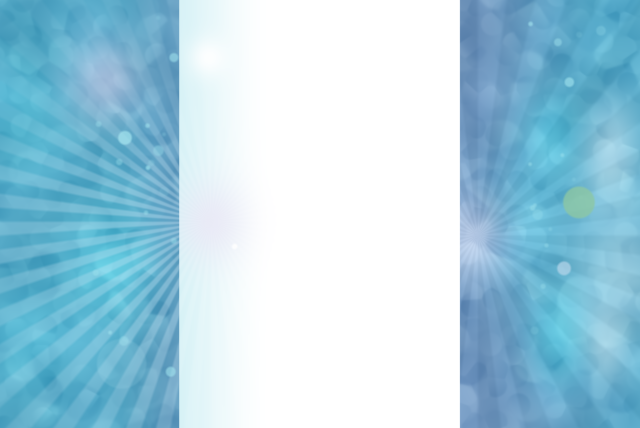
Reproduce this background procedurally as a Shadertoy shader.

```glsl
// Faceted blue backdrop with soft glows, a sunburst and scattered bokeh,
// covered by a bright upright panel that clears to white on its right.
// Facets are soft-blended cells; all lengths are in canvas heights.

vec2 hash2(vec2 p) {
    vec3 q = fract(vec3(p.xyx) * vec3(0.1031, 0.1030, 0.0973));
    q += dot(q, q.yzx + 33.33);
    return fract((q.xx + q.yz) * q.zy);
}

float gradientNoise(vec2 p) {
    vec2 i = floor(p), f = fract(p), u = f * f * (3.0 - 2.0 * f);
    vec2 e = vec2(0, 1);
    float a = dot(hash2(i) * 2.0 - 1.0, f);
    float b = dot(hash2(i + e.yx) * 2.0 - 1.0, f - e.yx);
    float c = dot(hash2(i + e) * 2.0 - 1.0, f - e);
    float d = dot(hash2(i + 1.0) * 2.0 - 1.0, f - 1.0);
    return mix(mix(a, b, u.x), mix(c, d, u.x), u.y);
}

// Signed tone of straight-edged cells, each shaded by its own slope
float facets(vec2 p) {
    vec2 cell = floor(p);
    float sum = 0.0, total = 0.0001;
    for (int y = -1; y <= 1; y++)
    for (int x = -1; x <= 1; x++) {
        vec2 id = cell + vec2(x, y);
        vec2 h = hash2(id + 40.0), d = p - id - h;
        float tone = h.x - 0.5 + dot(d, hash2(id + 91.0) * 2.0 - 1.0);
        float weight = exp(-35.0 * dot(d, d));
        sum += tone * weight;
        total += weight;
    }
    return sum / total;
}

// Soft elliptical glow
float glow(vec2 p, vec2 centre, vec2 size) {
    vec2 d = (p - centre) / size;
    return exp(-dot(d, d));
}

float disc(vec2 p, vec2 centre, float radius) {
    float edge = 1.5 / iResolution.y;
    return 1.0 - smoothstep(-edge, edge, length(p - centre) - radius);
}

// Alternating wedges that blur together at the hub
float rays(vec2 p, vec2 hub, float count) {
    vec2 d = p - hub;
    float blur = 0.2 + count / (iResolution.y * max(length(d), 0.001));
    return smoothstep(-blur, blur, sin(atan(d.y, d.x) * count));
}

vec3 backdrop(vec2 p) {
    vec3 dusk = vec3(0.42, 0.56, 0.72), cyan = vec3(0.34, 0.77, 0.86);
    vec3 pale = vec3(0.70, 0.84, 0.90);
    vec3 col = vec3(0.32, 0.65, 0.77);

    // Dusky bands beside the panel
    col = mix(col, dusk, 0.55 * smoothstep(0.25, 0.44, p.x) * step(p.x, 0.75));
    col = mix(col, dusk, 0.95 * step(0.75, p.x) * (1.0 - smoothstep(1.1, 1.42, p.x)));
    col = mix(col, dusk, 0.5 * glow(p, vec2(1.24, 0.05), vec2(0.2, 0.14)));

    // Cyan and pale clouds
    col = mix(col, cyan, 0.55 * glow(p, vec2(0.06, 0.73), vec2(0.12, 0.16)));
    col = mix(col, cyan, 0.8 * glow(p, vec2(0.26, 0.38), vec2(0.12, 0.14)));
    col = mix(col, cyan, 0.5 * glow(p, vec2(0.06, 0.2), vec2(0.13, 0.14)));
    col = mix(col, cyan, 0.7 * glow(p, vec2(1.30, 0.68), vec2(0.08, 0.11)));
    col = mix(col, cyan, 0.55 * glow(p, vec2(1.23, 0.48), vec2(0.10, 0.16)));
    col = mix(col, cyan, 0.8 * glow(p, vec2(1.31, 0.22), vec2(0.07, 0.13)));
    col = mix(col, pale, 0.75 * glow(p, vec2(1.43, 0.64), vec2(0.07, 0.13)));
    col = mix(col, pale, 0.6 * glow(p, vec2(1.46, 0.36), vec2(0.12, 0.16)));
    col = mix(col, pale, 0.65 * glow(p, vec2(1.42, 0.20), vec2(0.05, 0.10)));
    col = mix(col, vec3(0.72, 0.79, 0.90), 0.9 * glow(p, vec2(1.10, 0.45), vec2(0.09, 0.10)));
    col = mix(col, vec3(0.65, 0.72, 0.84), 0.85 * glow(p, vec2(0.25, 0.81), vec2(0.09, 0.10)));

    col += 0.08 * gradientNoise(p * 7.0);
    col += vec3(0.08, 0.07, 0.05) * facets(p * 11.0);
    return col + vec3(0.06, 0.05, 0.04) * facets(p * 19.0 + 7.0);
}

void mainImage(out vec4 fragColor, in vec2 fragCoord) {
    vec2 p = fragCoord / iResolution.y;
    p.x *= 1.5 * iResolution.y / iResolution.x;
    vec2 hub = vec2(0.495, 0.482);
    float reach = length(p - hub);
    vec3 col = backdrop(p);

    // Sunburst on the left, a fainter one on the right
    float burst = rays(p, hub, 48.0) * exp(-2.2 * reach * reach) * step(p.x, 0.75);
    burst *= mix(0.38, 0.14, smoothstep(0.5, 0.85, p.y));
    col = mix(col, vec3(0.80, 0.90, 0.96), burst);
    col += 0.035 * rays(p, vec2(1.12, 0.45), 26.0) * step(0.75, p.x);

    // Small bokeh in a column on either side
    for (int i = 0; i < 32; i++) {
        float n = float(i);
        vec2 h = hash2(vec2(n, 17.0)), k = hash2(vec2(n, 53.0));
        vec2 centre = vec2(0.19 + 0.22 * h.x + step(16.0, n), 0.1 + 0.86 * h.y);
        float alpha = disc(p, centre, 0.004 + 0.010 * k.x * k.x);
        col = mix(col, vec3(0.64, 0.90, 0.94), alpha * (0.15 + 0.5 * k.y));
    }

    // Larger discs
    col = mix(col, vec3(0.66, 0.86, 0.92), 0.18 * disc(p, vec2(0.285, 0.15), 0.058));
    col = mix(col, vec3(0.65, 0.90, 0.94), 0.7 * disc(p, vec2(0.293, 0.678), 0.016));
    col = mix(col, vec3(0.72, 0.84, 0.92), 0.7 * disc(p, vec2(1.322, 0.373), 0.016));
    col = mix(col, vec3(0.55, 0.78, 0.64), 0.8 * disc(p, vec2(1.357, 0.527), 0.037));

    // Bright panel, tinted only near its left edge and the hub
    vec3 panel = mix(vec3(0.82, 0.94, 0.96), vec3(1), smoothstep(0.36, 0.64, p.x));
    panel = mix(panel, vec3(0.91, 0.90, 0.96), 0.8 * glow(p, hub, vec2(0.08, 0.09)));
    panel = mix(panel, vec3(1), 0.9 * glow(p, vec2(0.49, 0.865), vec2(0.045)));
    panel = mix(panel, vec3(1), 0.35 * burst + 0.8 * disc(p, vec2(0.55, 0.424), 0.006));
    float px = 0.75 / iResolution.y;
    float inside = smoothstep(-px, px, p.x - 0.42) * smoothstep(-px, px, 1.078 - p.x);
    fragColor = vec4(clamp(mix(col, panel, inside), 0.0, 1.0), 1.0);
}
```
